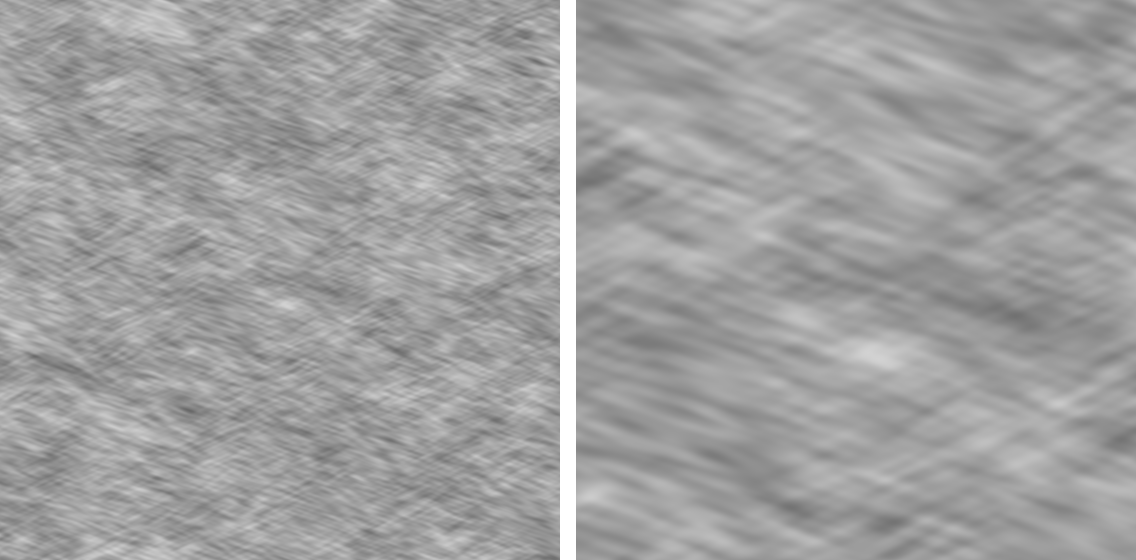
Left: the whole. Right: its middle third, enlarged.
A Shadertoy shader for this texture:

```glsl
// Brushed grey fibre sheet: fine, soft streaks crossing in two slanted directions.
// Each octave sums stretched gradient noise along several fibre angles, and a
// slow mask decides where falling or rising fibres dominate.

#define MEAN_GREY    0.622  // average brightness
#define CONTRAST     0.052  // standard deviation of brightness
#define OCTAVES      6
#define BASE_FREQ    7.0    // cells across the canvas in the broadest octave
#define LACUNARITY   1.8    // frequency step between octaves
#define GAIN         1.13   // amplitude step between octaves
#define FALL_ANGLE  -0.42   // main fibre direction, radians
#define RISE_ANGLE   0.49   // crossing fibre direction, radians
#define ANGLE_SPREAD 0.32   // random deviation of single layers
#define STRETCH      vec2(2.0, 5.0)  // fibre length over width, broad to fine
#define RISE_SHARE   0.50   // average mix angle towards rising fibres

const float NOISE_DEVIATION = 0.171;  // typical spread of gradientNoise

// Integer hash, two values from -1 to 1
vec2 hash2(ivec2 cell, int seed) {
    uvec3 v = uvec3(uint(cell.x), uint(cell.y), uint(seed));
    v = v * 1664525u + 1013904223u;
    v.x += v.y * v.z; v.y += v.z * v.x; v.z += v.x * v.y;
    v ^= v >> 16u;
    v.x += v.y * v.z; v.y += v.z * v.x; v.z += v.x * v.y;
    return vec2(v.xy >> 8u) / 8388608.0 - 1.0;
}

float cornerSlope(ivec2 cell, ivec2 corner, vec2 local, int seed) {
    return dot(hash2(cell + corner, seed), local - vec2(corner));
}

float gradientNoise(vec2 p, int seed) {
    vec2 base = floor(p);
    vec2 local = p - base;
    ivec2 cell = ivec2(base);
    vec2 fade = local * local * local * (local * (local * 6.0 - 15.0) + 10.0);
    float low = mix(cornerSlope(cell, ivec2(0, 0), local, seed),
                    cornerSlope(cell, ivec2(1, 0), local, seed), fade.x);
    float high = mix(cornerSlope(cell, ivec2(0, 1), local, seed),
                     cornerSlope(cell, ivec2(1, 1), local, seed), fade.x);
    return mix(low, high, fade.y);
}

// Noise drawn out along one direction
float fibreNoise(vec2 p, float angle, float freq, float stretch, int seed) {
    vec2 along = vec2(cos(angle), sin(angle));
    vec2 across = vec2(-along.y, along.x);
    vec2 q = vec2(dot(p, along) / stretch, dot(p, across)) * freq;
    return gradientNoise(q + 40.0 * hash2(ivec2(seed, 7), 91), seed);
}

// Two falling layers, one flatter layer and one rising layer
float fibreLayers(vec2 p, float freq, float stretch, float lean, int seed) {
    float falling = 0.0;
    for (int i = 0; i < 3; i++) {
        float jitter = ANGLE_SPREAD * 0.5 * hash2(ivec2(i, seed), 17).x;
        float angle = FALL_ANGLE + jitter + (i == 2 ? 0.2 : 0.0);
        falling += fibreNoise(p, angle, freq, stretch, seed + i);
    }
    float riseJitter = ANGLE_SPREAD * 0.5 * hash2(ivec2(3, seed), 17).x;
    float rising = fibreNoise(p, RISE_ANGLE + riseJitter, freq, stretch, seed + 3);
    return cos(lean) * falling / sqrt(3.0) + sin(lean) * rising;
}

void mainImage(out vec4 fragColor, in vec2 fragCoord) {
    vec2 p = fragCoord / iResolution.y;

    // Local balance between the two directions
    float lean = clamp(RISE_SHARE + 1.3 * gradientNoise(p * 9.0 + 3.7, 500), 0.1, 1.1);

    // Octaves from broad patches to fine fibres
    float sum = 0.0, power = 0.0, freq = BASE_FREQ, amplitude = 1.0;
    for (int k = 0; k < OCTAVES; k++) {
        float fineness = float(k) / float(OCTAVES - 1);
        float stretch = mix(STRETCH.x, STRETCH.y, fineness);
        sum += amplitude * fibreLayers(p, freq, stretch, lean, 10 * k + 1);
        power += amplitude * amplitude;
        freq *= LACUNARITY;
        amplitude *= GAIN;
    }

    // Normalised relief to grey
    float relief = sum / (NOISE_DEVIATION * sqrt(power));
    fragColor = vec4(vec3(MEAN_GREY + CONTRAST * relief), 1.0);
}
```
